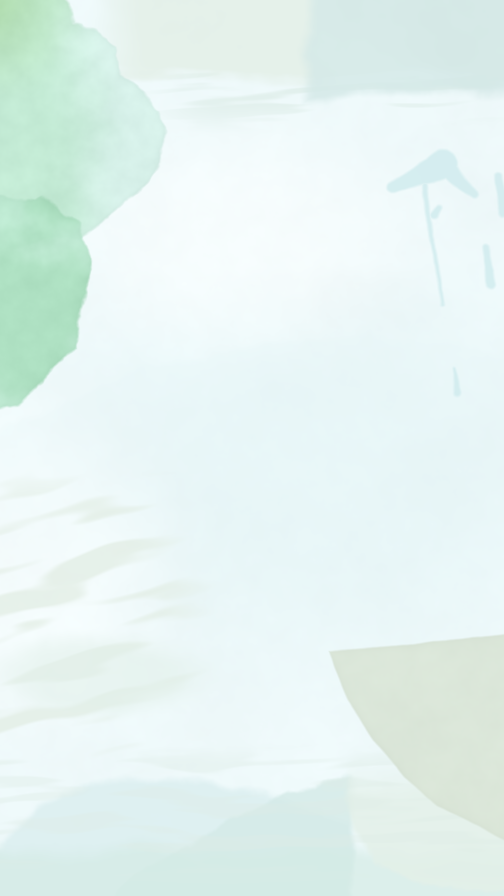
This background is drawn by a Shadertoy shader. Its source:

```glsl
vec2 gradientAt(vec2 cell) {
    vec3 h = fract(cell.xyx * vec3(.1031, .1030, .0973));
    h += dot(h, h.yzx + 33.33);
    float angle = 6.2832 * fract((h.x + h.y) * h.z);
    return vec2(cos(angle), sin(angle));
}

float noise(vec2 p) {
    vec2 i = floor(p), f = p - i;
    vec2 u = f * f * f * (f * (f * 6. - 15.) + 10.), e = vec2(1, 0);
    return mix(mix(dot(gradientAt(i), f), dot(gradientAt(i + e), f - e), u.x),
               mix(dot(gradientAt(i + e.yx), f - e.yx), dot(gradientAt(i + 1.), f - 1.), u.x), u.y);
}

float fbm(vec2 p) {
    float sum = 0., amp = .6;
    for (int i = 0; i < 5; i++) {
        sum += amp * noise(p);
        p = mat2(1.6, 1.2, -1.2, 1.6) * p + 7.3;
        amp *= .5;
    }
    return sum;
}

// Signed distance to a ten-sided outline
float polygon(vec2 p, vec2 v[10]) {
    float d = dot(p - v[0], p - v[0]), s = 1.;
    for (int i = 0, j = 9; i < 10; j = i, i++) {
        vec2 e = v[j] - v[i], w = p - v[i];
        vec2 b = w - e * clamp(dot(w, e) / dot(e, e), 0., 1.);
        d = min(d, dot(b, b));
        bvec3 c = bvec3(p.y >= v[i].y, p.y < v[j].y, e.x * w.y > e.y * w.x);
        if (all(c) || all(not(c))) s = -s;
    }
    return s * sqrt(d);
}

// Tapered drop running from a to b
float drop(vec2 p, vec2 a, vec2 b, float ra, float rb) {
    vec2 w = p - a, e = b - a;
    float t = clamp(dot(w, e) / dot(e, e), 0., 1.);
    return length(w - e * t) - mix(ra, rb, t);
}

float fill(float d, float soft) {
    return 1. - smoothstep(-soft, soft, d);
}

// Dry bristle marks along a slanted direction
float bristles(vec2 p, float slope, float density) {
    float across = p.y + slope * p.x + .012 * noise(p * 6.);
    float n = noise(vec2(p.x * 3.5, across * density)) + .5 * noise(vec2(p.x * 8., across * density * 2.3));
    return smoothstep(.02, .3, n);
}

void mainImage(out vec4 fragColor, in vec2 fragCoord) {
    // Width is one unit, y runs down from the top edge
    vec2 p = vec2(fragCoord.x, iResolution.y - fragCoord.y) / iResolution.x;
    float cloud = fbm(p * 4.), grain = fbm(p * 24.);
    vec2 wobble = vec2(fbm(p * 9.), fbm(p * 9. + 40.));
    vec2 q = p + .03 * wobble;

    // Pale paper with white glows
    vec3 col = mix(vec3(.935, .977, .982), vec3(.91, .965, .97), fill(length((q - vec2(.65, .95)) / vec2(.6, .4)) - .8, .5));
    float glow = fill(length((q - vec2(.47, .47)) / vec2(.42, .26)) - .7, .5);
    glow = max(glow, .8 * fill(length((q - vec2(.02, 1.12)) / vec2(.4, .42)) - .7, .4));
    col = mix(col, vec3(.97, .992, .994), glow * .85);
    col += .02 * cloud + .008 * grain;
    float veil = q.y - .67 - .35 * pow(abs(q.x - .72), 2.);
    col = mix(col, vec3(.905, .962, .968), .3 * fill(-veil, .008) * fill(q.y - 1.0, .2));

    // Top washes and their dry lower fringe
    float fringe = smoothstep(.25, .45, p.x) * smoothstep(.1, .16, p.y) * fill(p.y - .255 + .04 * p.x, .04);
    col = mix(col, vec3(.87, .93, .91), .75 * fringe * bristles(p, .06, 34.));
    float topEdge = q.y - .15 + .04 * noise(vec2(p.x * 3., p.y * 40.));
    col = mix(col, vec3(.89, .938, .905), .85 * fill(topEdge, .02) * smoothstep(.15, .3, q.x));
    float blueTop = max(.61 - q.x, q.y - .19 + .03 * noise(vec2(p.x * 3., p.y * 30.)));
    col = mix(col, vec3(.83, .91, .905) + .02 * cloud, .85 * fill(blueTop, .018));

    // Left dry brush marks
    float reach = fill(p.x - .36 + .22 * abs(p.y - 1.28) + .15 * noise(vec2(p.x * 2., p.y * 22.)), .09);
    float span = smoothstep(.9, 1.03, p.y) * fill(p.y - 1.5, .06);
    col = mix(col, vec3(.88, .925, .885), .7 * reach * span * bristles(p, .22, 17.));
    float body = fill(length((q - vec2(.2, 1.34)) / vec2(.24, .09)) - .8, .3);
    col = mix(col, vec3(.885, .94, .915), .6 * body);

    // Bottom washes and leaf shape
    float hill = 1.545 + 2.2 * pow(min(q.x - .25, 0.), 2.) + .45 * pow(max(q.x - .25, 0.), 2.);
    float side = fill(q.x - .7, .01);
    col = mix(col, vec3(.86, .935, .94), .85 * fill(hill - q.y, .012) * side);
    float leaf = 1.54 + .15 * pow(max(.7 - q.x, 0.) / .35, 1.5);
    col = mix(col, vec3(.83, .916, .905), .8 * fill(leaf - q.y, .006) * side);
    col = mix(col, vec3(.83, .92, .895), .7 * smoothstep(1.66, 1.71, q.y + .02 * cloud));
    float cream = length((q - vec2(.95, 1.58)) / vec2(.26, .19)) - 1.;
    col = mix(col, vec3(.89, .94, .91), .85 * fill(cream, .03) * smoothstep(1.5, 1.6, q.y));
    col = mix(col, vec3(.87, .925, .9), .4 * bristles(p, .02, 30.) * smoothstep(1.47, 1.52, p.y) * fill(p.y - 1.72, .05));

    // Blue smear with drips
    vec2 s = p + .012 * wobble;
    float drips = drop(s, vec2(.78, .375), vec2(.88, .325), .012, .028);
    drips = min(drips, drop(s, vec2(.88, .325), vec2(.94, .385), .02, .008));
    drips = min(drips, drop(s, vec2(.84, .37), vec2(.88, .61), .005, .003));
    drips = min(drips, drop(s, vec2(.87, .41), vec2(.862, .425), .006, .008));
    drips = min(drips, drop(s, vec2(.962, .49), vec2(.974, .565), .006, .009));
    drips = min(drips, drop(s, vec2(.9, .73), vec2(.907, .78), .003, .007));
    drips = min(drips, drop(s, vec2(.99, .35), vec2(1., .42), .007, .012));
    col = mix(col, vec3(.81, .92, .93), .8 * fill(drips, .004));

    // Olive paper piece
    float olive = polygon(p + .006 * wobble, vec2[10](vec2(.653, 1.292), vec2(1.1, 1.25), vec2(1.1, 1.7), vec2(1., 1.667),
        vec2(.93, 1.63), vec2(.868, 1.6), vec2(.8, 1.54), vec2(.74, 1.47), vec2(.69, 1.39), vec2(.665, 1.33)));
    vec3 oliveTint = vec3(.855, .9, .845) + .025 * cloud + .012 * grain - .02 * exp(-abs(olive) * 150.);
    col = mix(col, oliveTint, .95 * fill(olive, .003));

    // Green watercolour, upper then lower bloom
    float upper = polygon(q, vec2[10](vec2(-.1, -.1), vec2(.12, -.02), vec2(.145, .05), vec2(.23, .09), vec2(.245, .145),
        vec2(.318, .22), vec2(.315, .325), vec2(.283, .382), vec2(.153, .472), vec2(-.1, .51)));
    vec3 mint = mix(vec3(.75, .91, .82), vec3(.84, .945, .915), smoothstep(.1, .26, q.x + .12 * cloud));
    mint = mix(mint, vec3(.67, .85, .66), fill(length(q - vec2(-.02, 0.)) - .1, .12));
    mint += .06 * cloud + .035 * grain - .04 * exp(-abs(upper) * 160.);
    col = mix(col, mint, .95 * fill(upper, .004));
    float lower = polygon(q, vec2[10](vec2(-.1, .38), vec2(0., .388), vec2(.08, .388), vec2(.15, .44), vec2(.176, .52),
        vec2(.157, .61), vec2(.15, .69), vec2(.104, .74), vec2(.035, .81), vec2(-.1, .84)));
    vec3 jade = mix(vec3(.67, .875, .75), vec3(.75, .92, .83), smoothstep(-.1, .25, cloud));
    jade += .035 * grain - .035 * exp(-abs(lower) * 130.);
    col = mix(col, jade, .95 * fill(lower, .004));

    fragColor = vec4(clamp(col, 0., 1.), 1.);
}
```
